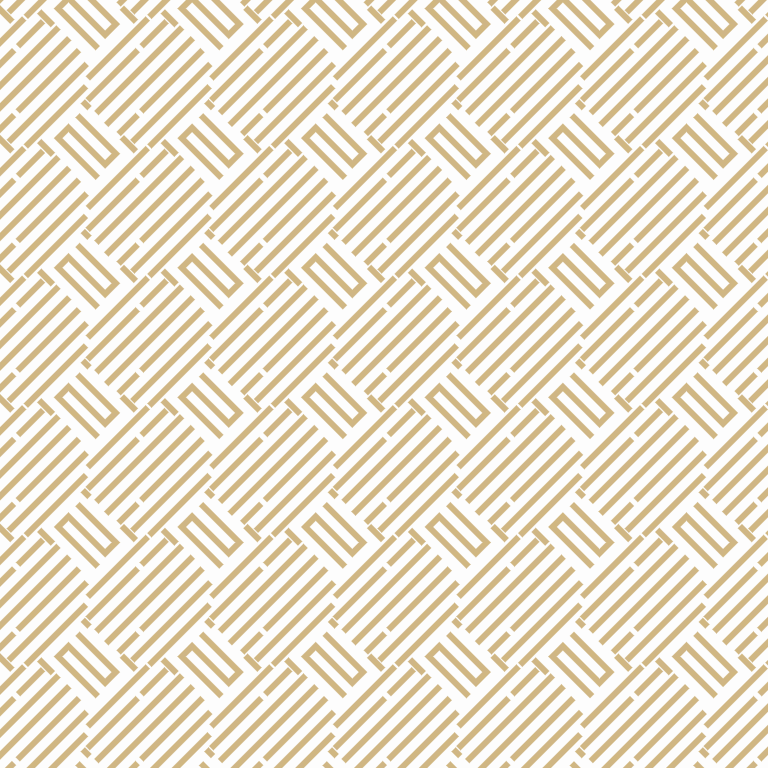
Reproduce this pattern procedurally as a Shadertoy shader.

```glsl
// Diagonal basket weave of gold bars with folded ribbons on white.
#define PITCHES 35.556            // weave units along the canvas height
#define CELL vec2(5.722, 6.0)     // repeat size in weave units
#define ORIGIN vec2(4.127, 3.571) // weave origin, from the top left
#define HALF_WIDTH 0.198          // half bar width, diagonal units
#define GRAIN_SCALE 300.0         // grain spots along the canvas height
#define GOLD vec3(0.82, 0.72, 0.50)
#define PALE_GOLD vec3(0.81, 0.71, 0.53)
#define PAPER vec3(0.992)

const int TRACKS = 7;
// Start and end of the rising bar on each track
const vec2 SPANS[TRACKS] = vec2[TRACKS](
    vec2(-0.12, 5.43), vec2(-1.14, 6.17), vec2(-1.33, 6.60), vec2(-1.42, 6.60),
    vec2(-1.27, 6.50), vec2(-1.00, 6.22), vec2(-0.42, 5.15));

float hash(vec2 p) {
    uvec2 n = uvec2(ivec2(p)) * uvec2(1597334673u, 3812015801u);
    uint h = (n.x ^ n.y) * 1597334673u;
    h ^= h >> 15;
    return float(h & 65535u) / 65535.0;
}

float valueNoise(vec2 p) {
    vec2 i = floor(p), f = smoothstep(0.0, 1.0, p - i);
    return mix(mix(hash(i), hash(i + vec2(1, 0)), f.x),
               mix(hash(i + vec2(0, 1)), hash(i + vec2(1, 1)), f.x), f.y);
}

// Distance to a box in diagonal axes (across, along), repeated on the cell grid
float repeatedBox(vec2 p, vec2 center, vec2 halfSize) {
    vec2 offset = p - 0.5 * vec2(center.x + center.y, center.x - center.y);
    offset -= CELL * round(offset / CELL);
    vec2 d = abs(vec2(offset.x + offset.y, offset.x - offset.y)) - halfSize;
    return length(max(d, 0.0)) + min(max(d.x, d.y), 0.0);
}

float risingBar(vec2 p, float track, float start, float end) {
    return repeatedBox(p, vec2(track, 0.5 * (start + end)),
                       vec2(HALF_WIDTH, 0.5 * (end - start)));
}

float fallingBar(vec2 p, float track, float start, float end) {
    return repeatedBox(p, vec2(0.5 * (start + end), track),
                       vec2(0.5 * (end - start), HALF_WIDTH));
}

float weave(vec2 p) {
    // Long rising bars
    float d = 1e3;
    for (int i = 0; i < TRACKS; i++)
        d = min(d, risingBar(p, float(i), SPANS[i].x, SPANS[i].y));

    // Breaks in two of the long bars
    d = max(d, -repeatedBox(p, vec2(1.0, 3.68), vec2(0.4, 0.18)));
    d = max(d, -repeatedBox(p, vec2(4.0, 0.66), vec2(0.4, 0.17)));

    // Short crossing bars at the ends of the strands
    d = min(d, fallingBar(p, 6.45, 0.37, 1.64));
    d = min(d, fallingBar(p, -1.27, 4.30, 5.60));
    d = min(d, fallingBar(p, -1.42, 0.83, 1.45));

    // Folded ribbon: three runs joined by two caps
    d = min(d, fallingBar(p, -2.31, 1.23, 4.98));
    d = min(d, fallingBar(p, -3.30, 1.19, 4.98));
    d = min(d, fallingBar(p, -4.26, 1.19, 5.06));
    d = min(d, risingBar(p, 1.39, -4.46, -3.10));
    return min(d, risingBar(p, 4.78, -3.50, -2.11));
}

void mainImage(out vec4 fragColor, in vec2 fragCoord) {
    vec2 canvas = fragCoord / iResolution.y;
    vec2 p = vec2(canvas.x, 1.0 - canvas.y) * PITCHES - ORIGIN;

    // Diagonal axes are stretched by sqrt(2)
    float edge = 1.0 * PITCHES / iResolution.y;
    float ink = 1.0 - smoothstep(-edge, edge, weave(p));

    vec3 gold = mix(GOLD, PALE_GOLD, valueNoise(canvas * GRAIN_SCALE));
    fragColor = vec4(mix(PAPER, gold, ink), 1.0);
}
```
